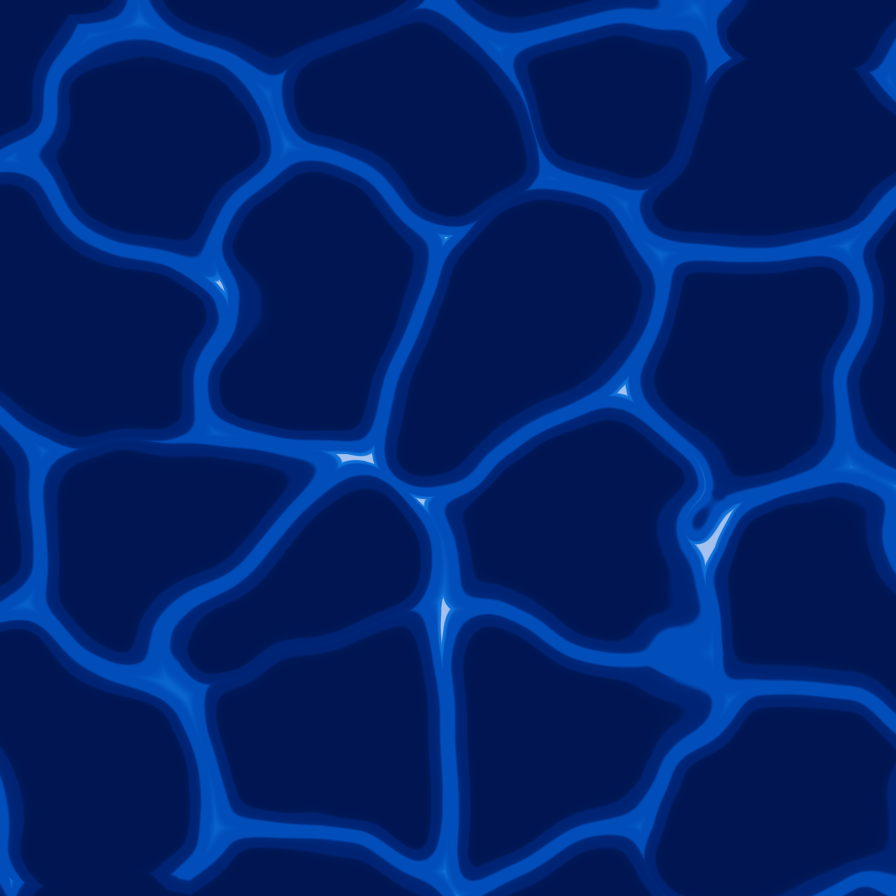
Write a Shadertoy shader that draws this pattern.

```glsl
// Dark blue cells parted by a wavy net of glowing veins with pale glints at the knots.

float hash(vec2 p) {
    return fract(sin(dot(p, vec2(127.1, 311.7))) * 43758.5453);
}

vec2 hash2(vec2 p) {
    return vec2(hash(p), hash(p + 57.3));
}

float noise(vec2 p) {
    vec2 i = floor(p), f = fract(p);
    f = f * f * f * (f * (f * 6.0 - 15.0) + 10.0);
    return mix(mix(hash(i), hash(i + vec2(1, 0)), f.x),
               mix(hash(i + vec2(0, 1)), hash(i + vec2(1, 1)), f.x), f.y);
}

vec2 noise2(vec2 p) {
    return vec2(noise(p), noise(p + 31.7)) - 0.5;
}

// Bends the net with broad and fine waves.
vec2 warp(vec2 p) {
    return p + 0.3 * noise2(p * 0.9) + 0.22 * noise2(p * 2.7 + 9.0);
}

// Soft distance to the cell borders; it drops below zero at the knots.
float veinDistance(vec2 p) {
    vec2 q = warp(p);
    mat2 stretch = mat2(warp(p + vec2(0.01, 0)) - q, warp(p + vec2(0, 0.01)) - q) / 0.01;
    vec2 base = floor(q - 0.5);
    vec2 id[16], seed[16];
    float dist[16];
    float nearest = 9.0;
    for (int i = 0; i < 16; i++) {
        id[i] = base + vec2(i % 4, i / 4) - 1.0;
        seed[i] = id[i] + 0.07 + 0.86 * hash2(id[i]);
        dist[i] = length(seed[i] - q);
        nearest = min(nearest, dist[i]);
    }

    // Blend the borders of all cell pairs; some are faint, a few missing.
    float sum = 0.0;
    for (int i = 0; i < 15; i++) {
        if (dist[i] > nearest + 0.6) continue;
        for (int j = i + 1; j < 16; j++) {
            vec2 across = seed[j] - seed[i];
            // Undo the stretch of the warp, so that veins keep their width.
            float span = max(length(across * stretch), 0.4 * length(across));
            float border = 0.5 * abs(dist[i] * dist[i] - dist[j] * dist[j]) / max(span, 0.1);
            float h = hash(id[i] + id[j] + 4.6);
            float faint = h < 0.1 ? 0.3 : h < 0.24 ? 0.047 : 0.0;
            sum += exp(-22.0 * (border + min(dist[i], dist[j]) - nearest + faint));
        }
    }
    return -log(max(sum, 1e-9)) / 22.0;
}

// Coverage of the area where d lies below the level, with a smooth rim.
float below(float d, float level, float blur) {
    return 1.0 - smoothstep(level - blur, level + blur, d);
}

void mainImage(out vec4 fragColor, in vec2 fragCoord) {
    vec2 p = 4.0 * fragCoord / iResolution.y + vec2(3.0, 7.0);
    float d = veinDistance(p);

    // Deep cells and the navy halo, slightly brighter towards the vein.
    vec3 color = mix(vec3(0.0, 0.083, 0.32), vec3(0.0, 0.1, 0.35), below(d, 0.1, 0.04));
    vec3 halo = mix(vec3(0.0, 0.138, 0.45), vec3(0.0, 0.165, 0.5), below(d, 0.04, 0.03));
    color = mix(color, halo, below(d, 0.085, 0.007));

    // Bright vein, lighter inside the knots.
    vec3 vein = mix(vec3(0.005, 0.305, 0.73), vec3(0.04, 0.4, 0.81), below(d, -0.035, 0.025));
    color = mix(color, vein, below(d, 0.03, 0.007));

    // Scattered glints with a light blue rim.
    float glint = d - 0.11 * noise(p * 2.6 + 20.0);
    color = mix(color, vec3(0.06, 0.44, 0.85), below(glint, -0.103, 0.006));
    color = mix(color, vec3(0.64, 0.76, 0.94), below(glint, -0.117, 0.004));

    fragColor = vec4(color, 1.0);
}
```
